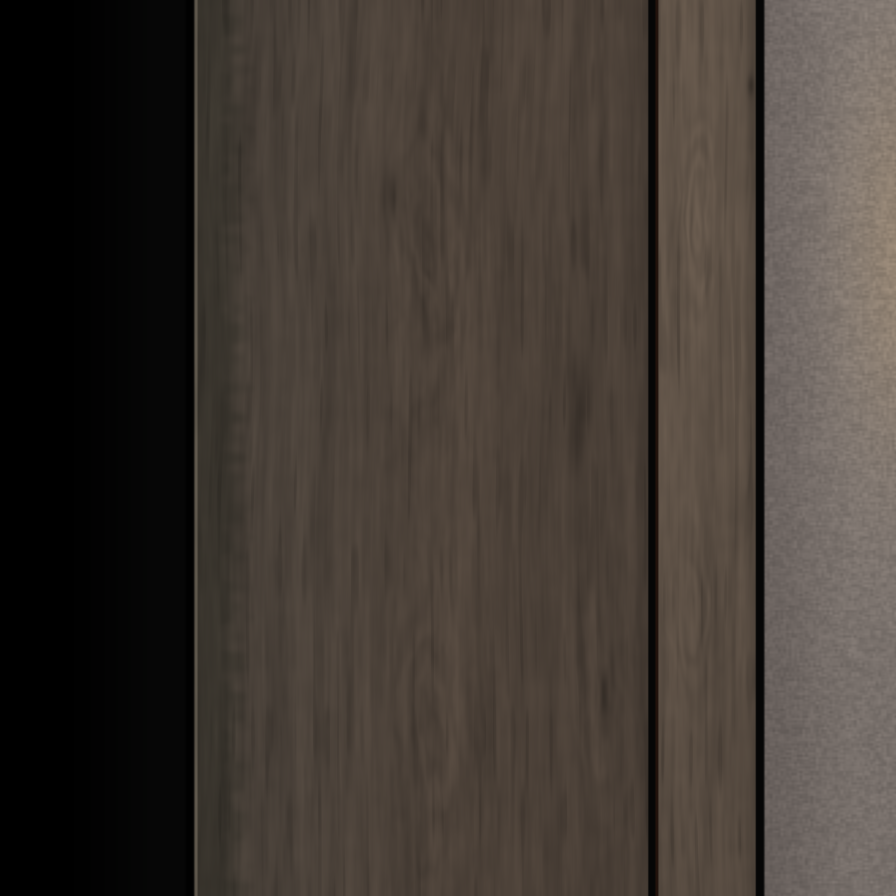
Write a WebGL 2 fragment shader that draws this texture.

```glsl
#version 300 es
precision highp float;
// Dark oak panelling between a black recess and a woven grey wall.
// Vertical bands are split by smooth edges; stretched value noise makes the
// grain, warped rings make the figure, and a soft glow warms the cloth.
#define PANEL_LEFT 0.2165
#define PANEL_RIGHT 0.7235
#define PLANK_LEFT 0.7345
#define PLANK_RIGHT 0.8435
#define CLOTH_LEFT 0.8525
#define GRAIN_DEPTH 0.27
#define FIGURE_DEPTH 0.055
#define WEAVE_DEPTH 0.10

uniform vec2 u_resolution;
out vec4 fragColor;

float hash(vec2 p) {
  vec3 q = fract(vec3(p.xyx) * 0.1031);
  q += dot(q, q.yzx + 33.33);
  return fract((q.x + q.y) * q.z);
}

float noise(vec2 p) {
  vec2 i = floor(p), f = fract(p);
  f = f * f * (3.0 - 2.0 * f);
  return mix(mix(hash(i), hash(i + vec2(1, 0)), f.x),
             mix(hash(i + vec2(0, 1)), hash(i + vec2(1, 1)), f.x), f.y);
}

float fbm(vec2 p) {
  float sum = 0.0, amp = 0.5;
  for (int i = 0; i < 4; i++) {
    sum += amp * noise(p);
    p = p * 2.03 + 17.1;
    amp *= 0.5;
  }
  return sum / 0.9375;
}

// Smooth coverage of the band from a to b
float band(float x, float a, float b, float soft) {
  return smoothstep(a - soft, a + soft, x) * (1.0 - smoothstep(b - soft, b + soft, x));
}

// Elongated soft spot
float spot(vec2 p, vec2 centre, vec2 size) {
  vec2 d = (p - centre) / size;
  return exp(-dot(d, d));
}

// Nested arches of grain, faded away from their centre
float figure(vec2 p, vec2 centre, vec2 size) {
  vec2 d = (p - centre) / size;
  float warp = 1.4 * fbm(p * vec2(28.0, 9.0));
  return sin(13.0 * (length(d) + warp)) * exp(-dot(d, d) * 0.8);
}

// Brightness of the oak around 1.0
float woodGrain(vec2 p) {
  p.x += 0.007 * (noise(p * vec2(7.0, 5.0)) - 0.5);
  float broad = fbm(p * vec2(24.0, 1.8)) - 0.5;
  float fibre = fbm(p * vec2(95.0, 4.5) + 9.0) - 0.5;
  float fine = noise(p * vec2(260.0, 22.0)) - 0.5;
  float pores = smoothstep(0.66, 0.92, noise(p * vec2(190.0, 11.0) + 40.0));
  float patches = noise(p * vec2(95.0, 65.0)) - 0.5;
  return 1.0 + GRAIN_DEPTH * (0.6 * broad + 0.9 * fibre + 0.3 * fine + 0.13 * patches)
             - 0.10 * pores;
}

vec3 panelColor(vec2 p) {
  float tone = woodGrain(p);
  tone += FIGURE_DEPTH * (figure(p, vec2(0.48, 0.70), vec2(0.045, 0.20))
                        + figure(p, vec2(0.485, 0.19), vec2(0.04, 0.19))
                        + 0.7 * figure(p, vec2(0.67, 0.20), vec2(0.035, 0.12)));
  // Dark knots and streaks
  float ragged = 0.5 + noise(p * vec2(150.0, 22.0));
  tone -= ragged * (0.22 * spot(p, vec2(0.436, 0.785), vec2(0.009, 0.033))
                  + 0.20 * spot(p, vec2(0.645, 0.545), vec2(0.012, 0.050))
                  + 0.22 * spot(p, vec2(0.676, 0.228), vec2(0.010, 0.030)));
  vec3 color = mix(vec3(0.285, 0.252, 0.222), vec3(0.300, 0.257, 0.222),
                   smoothstep(0.26, 0.55, p.x)) * tone;
  // Shaded, greener left border with a ragged edge
  float border = 1.0 - smoothstep(0.245, 0.285, p.x + 0.016 * (noise(p * vec2(60.0, 90.0)) - 0.5));
  color *= mix(vec3(1.0), vec3(0.77, 0.80, 0.78), border);
  return color * (1.0 - 0.12 * smoothstep(0.700, 0.724, p.x));
}

vec3 plankColor(vec2 p) {
  float tone = woodGrain(p + vec2(3.7, 1.3));
  tone += FIGURE_DEPTH * (figure(p, vec2(0.778, 0.75), vec2(0.020, 0.12))
                        + figure(p, vec2(0.774, 0.33), vec2(0.020, 0.11)));
  tone -= 0.25 * spot(p, vec2(0.838, 0.905), vec2(0.004, 0.012));
  vec3 color = mix(vec3(0.338, 0.292, 0.252), vec3(0.372, 0.322, 0.277), smoothstep(0.0, 0.9, p.y));
  return color * tone * (1.0 - 0.14 * smoothstep(0.825, 0.845, p.x));
}

vec3 clothColor(vec2 p) {
  vec3 color = mix(vec3(0.425, 0.393, 0.378), vec3(0.488, 0.455, 0.435),
                   smoothstep(0.85, 0.96, p.x));
  color *= 0.95 + 0.07 * smoothstep(0.0, 0.7, p.y);
  color += vec3(0.085, 0.055, 0.005) * spot(p, vec2(1.02, 0.72), vec2(0.075, 0.22));
  float weave = noise(p * vec2(330.0, 190.0)) + noise(p * vec2(150.0, 390.0) + 50.0) - 1.0;
  return color * (1.0 + WEAVE_DEPTH * weave + 0.05 * (fbm(p * 40.0) - 0.5));
}

void main() {
  vec2 p = gl_FragCoord.xy / u_resolution;
  float soft = max(0.0012, 0.7 / u_resolution.x);
  // Black recess, lifting faintly toward the panel
  vec3 color = vec3(0.024, 0.025, 0.024) * smoothstep(0.06, 0.19, p.x);
  color *= 1.0 - 0.8 * band(p.x, 0.207, PANEL_LEFT, 0.003);
  // Wood and cloth
  color = mix(color, panelColor(p), band(p.x, PANEL_LEFT, PANEL_RIGHT, soft));
  color = mix(color, plankColor(p), band(p.x, PLANK_LEFT, PLANK_RIGHT, soft));
  color = mix(color, clothColor(p), smoothstep(CLOTH_LEFT - soft, CLOTH_LEFT + 2.0 * soft, p.x));
  // Lit panel edge and the red-brown side of the groove
  color += vec3(0.15, 0.14, 0.125) * band(p.x, 0.2175, 0.2205, soft);
  color = mix(color, vec3(0.17, 0.085, 0.05), 0.75 * band(p.x, 0.7315, 0.7345, soft));
  fragColor = vec4(color, 1.0);
}
```
